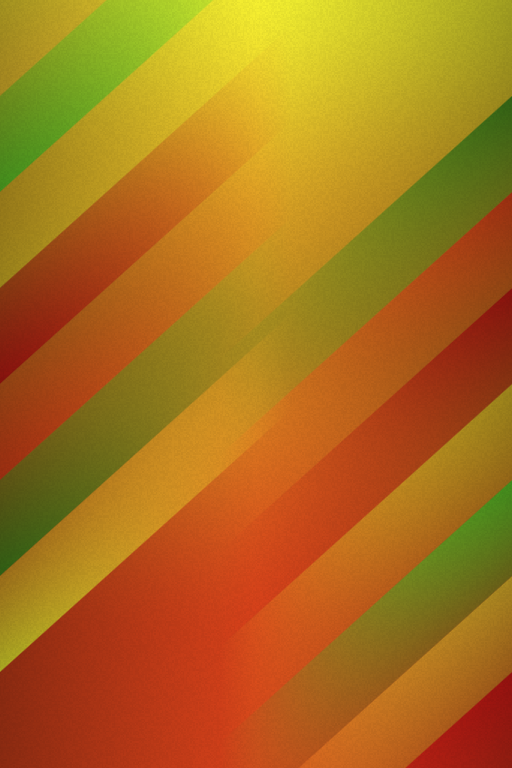
Give the GLSL for this background, as a Shadertoy shader.

```glsl
// Diagonal stripes fading in from both sides over a yellow-to-red gradient, with film grain.

// Stripe colours, in order along the diagonal
const vec3 palette[8] = vec3[8](
    vec3(0.88, 0.10, 0.09), vec3(0.98, 0.80, 0.19),
    vec3(0.38, 0.84, 0.17), vec3(0.92, 0.78, 0.16),
    vec3(0.80, 0.10, 0.08), vec3(0.92, 0.27, 0.10),
    vec3(0.28, 0.57, 0.12), vec3(1.00, 1.00, 0.20));

float hash(vec2 p) {
    vec3 q = fract(vec3(p.xyx) * 0.1031);
    q += dot(q, q.yzx + 33.33);
    return fract((q.x + q.y) * q.z);
}

// Lays seven stripes over a colour; they start at p.x = 0 and fade inwards
vec3 addStripes(vec3 color, vec2 p, int firstColor) {
    float across = 8.0 * (p.y + 0.6 * p.x);
    float edge = fwidth(across);
    float fade = clamp(1.0 - p.x / 0.57, 0.0, 1.0);
    for (int i = 0; i < 7; i++) {
        float t = across - float(i);
        float cover = clamp(t / edge + 0.5, 0.0, 1.0)
                    - clamp((t - 1.0) / edge + 0.5, 0.0, 1.0);
        float strength = fade * mix(0.5, 1.0, clamp(t, 0.0, 1.0));
        color = mix(color, palette[i + firstColor], cover * strength);
    }
    return color;
}

void mainImage(out vec4 fragColor, in vec2 fragCoord) {
    vec2 uv = fragCoord / iResolution.xy;
    vec2 fromTop = vec2(uv.x, 1.0 - uv.y);

    // Background gradient: yellow, amber, red, with a dim belt
    vec3 color = mix(vec3(0.95, 0.95, 0.19), vec3(0.85, 0.62, 0.14),
                     smoothstep(-0.05, 0.33, fromTop.y));
    color = mix(color, vec3(0.82, 0.25, 0.10), smoothstep(0.38, 0.84, fromTop.y));
    float belt = (fromTop.y - 0.43) / 0.11;
    color *= 1.0 - 0.12 * exp(-belt * belt);

    // The right set is the left one turned half way round
    color = addStripes(color, fromTop, 1);
    color = addStripes(color, 1.0 - fromTop, 0);

    // Darker sides
    color *= 1.0 - 0.35 * pow(abs(2.0 * uv.x - 1.0), 1.2);

    // Fine grain
    float grain = hash(floor(uv * vec2(342.0, 512.0))) - 0.5;
    color *= 1.0 + 0.055 * grain;

    fragColor = vec4(clamp(color, 0.0, 1.0), 1.0);
}
```
